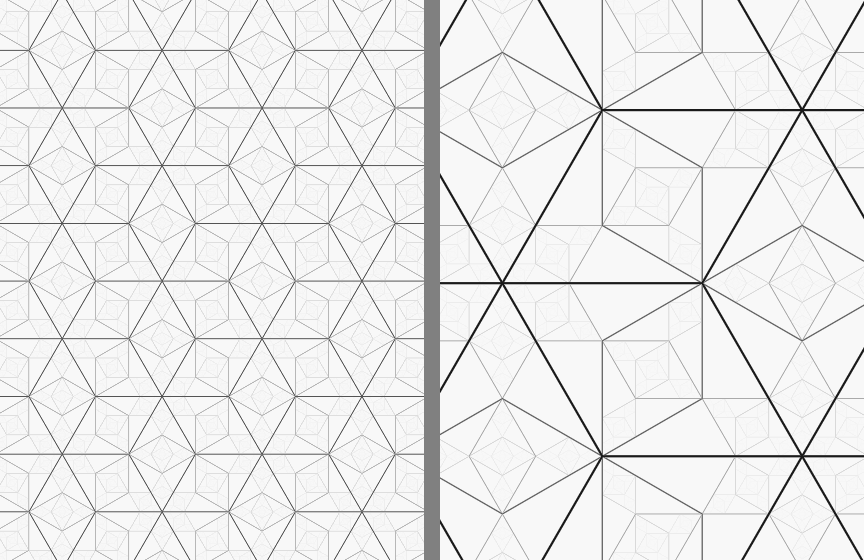
Left, the full canvas; right, a detail of the centre.
A Shadertoy shader for this pattern:

```glsl
// Fine ink lines on pale paper: a rhombille tiling whose 60/120 degree rhombi
// each hold a turned central rhombus and two small ones at the sharp tips.
// The point is folded into one rhombus, then carried down level by level.

#define TILE_HEIGHT 0.20605            // long diagonal, in canvas heights
#define STAR_POINT vec2(0.2895, 0.9102) // one six-way crossing
#define LINE_WIDTH 0.00132             // width of the main edges
#define INK_FADE 0.68                  // loss of ink with rhombus size
#define LEVELS 7
#define PAPER vec3(0.973)
#define INK vec3(0.10)

const float ROOT3 = sqrt(3.0);

// The unit rhombus has corners (+-1, 0) and (0, +-ROOT3); its rim has norm 1.
float rhombusNorm(vec2 p) {
    p = abs(p);
    return p.x + p.y / ROOT3;
}

float segmentDistance(vec2 p, vec2 a, vec2 b) {
    vec2 ab = b - a;
    float t = clamp(dot(p - a, ab) / dot(ab, ab), 0.0, 1.0);
    return length(p - a - ab * t);
}

// Share of a pixel covered by a line, also when thinner than the pixel.
float lineCoverage(float d, float width, float pixel) {
    float high = min(d + 0.5 * width, 0.5 * pixel);
    float low = max(d - 0.5 * width, -0.5 * pixel);
    return clamp((high - low) / pixel, 0.0, 1.0);
}

// Smaller rhombi get thinner and paler lines.
float inkLine(float d, float size, float unit, float pixel) {
    return lineCoverage(d * unit, LINE_WIDTH * size, pixel) * pow(size, INK_FADE);
}

// Finds the enclosing rhombus among three directions; returns local coordinates.
vec2 rhombilleCell(vec2 p) {
    vec2 cell = vec2(6.0, 2.0 * ROOT3);
    vec2 best = vec2(9.0);
    for (int k = 0; k < 3; k++) {
        float angle = float(k) * radians(60.0);
        float c = cos(angle), s = sin(angle);
        vec2 r = mat2(c, s, -s, c) * p;
        vec2 even = mod(r + vec2(3.0, 0.0), cell) - 0.5 * cell;
        vec2 odd = mod(r + vec2(0.0, ROOT3), cell) - 0.5 * cell;
        if (rhombusNorm(even) < rhombusNorm(best)) best = even;
        if (rhombusNorm(odd) < rhombusNorm(best)) best = odd;
    }
    return best;
}

// Ink of all nested lines at a point of the unit rhombus.
float nestedInk(vec2 p, float unit, float pixel) {
    vec2 sideCorner = vec2(1.0, 0.0);
    vec2 innerCorner = vec2(0.0, 1.0 / ROOT3);
    vec2 tipCorner = vec2(1.0, 2.0 * ROOT3) / 3.0;
    vec2 tipCenter = vec2(0.0, tipCorner.y);

    // Main edges
    float rim = abs(1.0 - rhombusNorm(p)) * 0.5 * ROOT3;
    float ink = inkLine(rim, 1.0, unit, pixel);

    float size = 1.0;
    for (int level = 0; level < LEVELS; level++) {
        vec2 q = abs(p);
        float scale = unit * size;

        // Edges of the central rhombus and of the tip rhombi
        float center = segmentDistance(q, sideCorner, innerCorner);
        float tip = segmentDistance(q, tipCorner, innerCorner);
        ink = max(ink, inkLine(center, size / ROOT3, scale, pixel));
        ink = max(ink, inkLine(tip, size / 3.0, scale, pixel));

        // Descend into the child that holds the point; the rest stays blank
        vec2 centerLocal = q.yx * ROOT3;
        vec2 tipLocal = (q - tipCenter) * 3.0;
        if (rhombusNorm(centerLocal) < 1.0) {
            p = centerLocal;
            size /= ROOT3;
        } else if (rhombusNorm(tipLocal) < 1.0) {
            p = tipLocal;
            size /= 3.0;
        } else {
            break;
        }
    }
    return ink;
}

void mainImage(out vec4 fragColor, in vec2 fragCoord) {
    float pixel = 1.0 / iResolution.y;
    float unit = TILE_HEIGHT / (2.0 * ROOT3);
    vec2 p = (fragCoord * pixel - STAR_POINT) / unit;
    float ink = nestedInk(rhombilleCell(p), unit, pixel);
    fragColor = vec4(mix(PAPER, INK, ink), 1.0);
}
```
